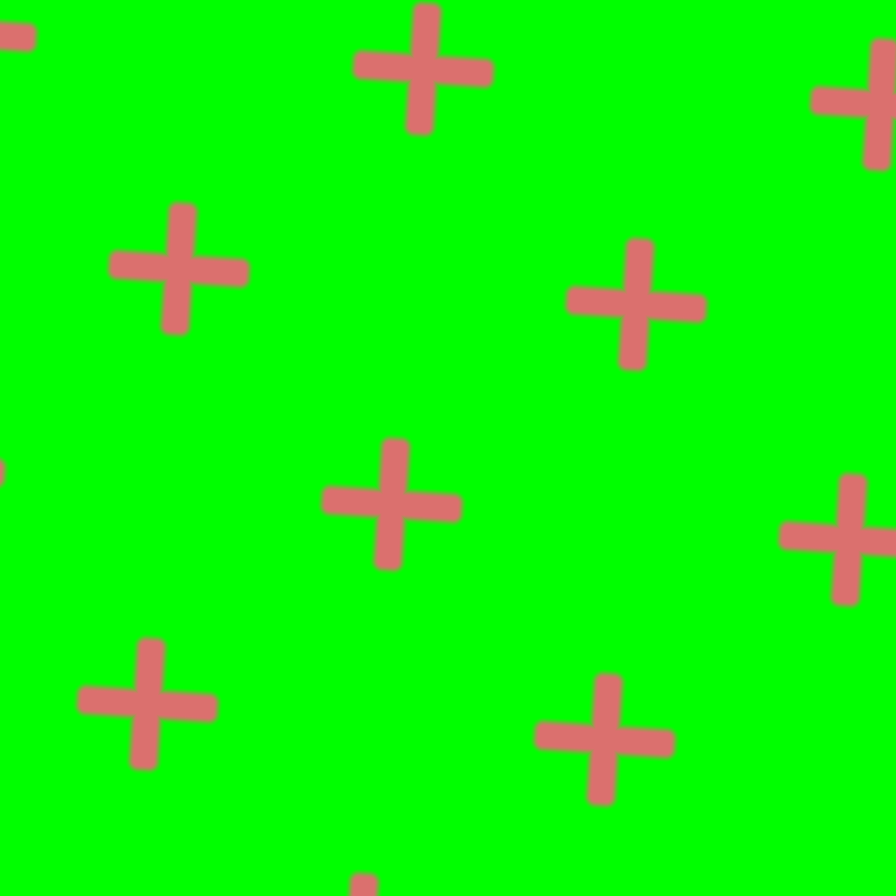
This pattern is drawn by a three.js fragment shader. Its source:

```glsl
// Soft pink plus signs on flat green, set on a slightly tilted centred lattice.
// Each point is folded into the corner and the centre lattice; the nearer
// cross, a union of two rounded bars, is blended in with a soft edge.

varying vec2 vUv;

const vec3 GROUND_COLOR = vec3(0.0, 1.0, 0.0);
const vec3 CROSS_COLOR = vec3(0.86, 0.44, 0.43);

const vec2 ANCHOR = vec2(0.4375, 0.4371);       // centre of one cross
const vec2 STEP_ACROSS = vec2(0.5104, -0.0397); // lattice vectors
const vec2 STEP_UP = vec2(0.0352, 0.4857);

const float TILT = 0.067;          // clockwise turn of each cross, radians
const vec2 ARM = vec2(0.0785, 0.0738); // half lengths across and up
const float HALF_WIDTH = 0.0158;
const float CORNER = 0.010;
const float SOFTNESS = 0.0058;     // half width of the blurred edge

float roundedBar(vec2 p, vec2 halfSize) {
  vec2 q = abs(p) - halfSize + CORNER;
  return length(max(q, 0.0)) + min(max(q.x, q.y), 0.0) - CORNER;
}

float crossDistance(vec2 p) {
  float c = cos(TILT);
  float s = sin(TILT);
  vec2 q = vec2(c * p.x - s * p.y, s * p.x + c * p.y);
  return min(roundedBar(q, vec2(ARM.x, HALF_WIDTH)),
             roundedBar(q, vec2(HALF_WIDTH, ARM.y)));
}

float cross2(vec2 a, vec2 b) {
  return a.x * b.y - a.y * b.x;
}

// Lattice coordinates of p, whole numbers falling on lattice points
vec2 toLattice(vec2 p) {
  return vec2(cross2(p, STEP_UP), cross2(STEP_ACROSS, p))
    / cross2(STEP_ACROSS, STEP_UP);
}

// Offset from the nearest lattice point, in canvas units
vec2 foldLattice(vec2 cell) {
  vec2 f = fract(cell + 0.5) - 0.5;
  return f.x * STEP_ACROSS + f.y * STEP_UP;
}

void main() {
  vec2 cell = toLattice(vUv - ANCHOR);

  // Corner crosses and centre crosses
  float d = min(crossDistance(foldLattice(cell)),
                crossDistance(foldLattice(cell - 0.5)));

  float ink = 1.0 - smoothstep(-SOFTNESS, SOFTNESS, d);
  gl_FragColor = vec4(mix(GROUND_COLOR, CROSS_COLOR, ink), 1.0);
}
```
